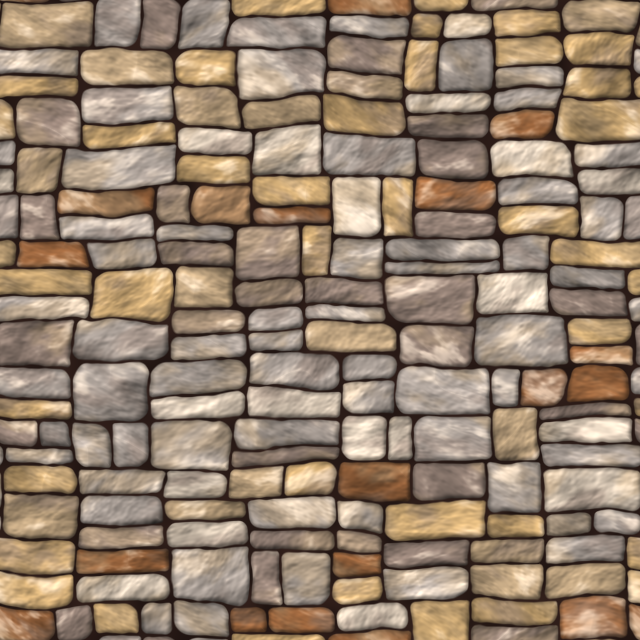
A WebGL 1 fragment shader for this texture:

```glsl
precision highp float;
uniform vec2 u_resolution;

const vec2 CELLS = vec2(8.0, 14.0);      // even counts, so the wall wraps
const float JITTER = 0.52;               // shift of joints, in cells
const vec2 BEND = vec2(0.022, 0.017);    // slow bending of joints
const float ROUGH = 0.0045;              // fine wobble of stone edges
const float JOINT = 0.0019;              // half the joint width
const float EDGE_SOFT = 0.0016;
const float RIM = 0.011;                 // width of the worn, shaded rim
const vec2 GRAIN = vec2(17.0, 32.0);     // grain frequency along and across
const vec2 LIGHT_STEP = vec2(-0.0022, 0.0032);
const float RELIEF = 1.25;
const float MOTTLE = 0.75;

const vec3 MORTAR = vec3(0.15, 0.095, 0.08);
const vec3 GREY = vec3(0.62, 0.58, 0.55);
const vec3 TAUPE = vec3(0.53, 0.46, 0.42);
const vec3 GOLD = vec3(0.74, 0.61, 0.42);
const vec3 SAND = vec3(0.70, 0.60, 0.47);
const vec3 RUST = vec3(0.55, 0.36, 0.22);
const vec3 PALE = vec3(0.79, 0.73, 0.66);

float hash(vec2 p) {
  return fract(sin(dot(p, vec2(127.1, 311.7))) * 43758.5453);
}

vec2 wrap(vec2 v, vec2 period) {
  return floor(mod(v + 0.5, period));
}

float noise(vec2 p, vec2 period) {
  vec2 i = floor(p), f = fract(p);
  f = f * f * (3.0 - 2.0 * f);
  float a = hash(wrap(i, period));
  float b = hash(wrap(i + vec2(1.0, 0.0), period));
  float c = hash(wrap(i + vec2(0.0, 1.0), period));
  float d = hash(wrap(i + 1.0, period));
  return mix(mix(a, b, f.x), mix(c, d, f.x), f.y);
}

float fbm(vec2 p) {
  float sum = 0.0, amp = 0.5;
  for (int i = 0; i < 4; i++) {
    sum += amp * noise(p, vec2(512.0));
    p = mat2(1.6, 1.2, -1.2, 1.6) * p + 7.3;
    amp *= 0.55;
  }
  return sum / 1.01;
}

// Height of the cleft stone face: grain plus sharp ridges
float face(vec2 p) {
  float ridge = 1.0 - abs(2.0 * noise(p * 0.6 + 31.0, vec2(512.0)) - 1.0);
  return fbm(p) + 0.3 * ridge;
}

float jointShift(vec2 v) {
  return (hash(wrap(v, CELLS) + 0.37) - 0.5) * JITTER;
}

// Pinwheel layout: at each vertex one joint runs on and the other stops.
// Returns left, bottom, right, top in cells.
vec4 cellRect(vec2 c) {
  float a = jointShift(c), b = jointShift(c + vec2(1.0, 0.0));
  float d = jointShift(c + 1.0), e = jointShift(c + vec2(0.0, 1.0));
  bool even = mod(c.x + c.y + 0.5, 2.0) < 1.0;
  return vec4(c, c + 1.0) + (even ? vec4(e, a, b, d) : vec4(a, b, d, e));
}

vec3 stoneColour(float pick) {
  if (pick < 0.37) return GREY;
  if (pick < 0.54) return TAUPE;
  if (pick < 0.70) return GOLD;
  if (pick < 0.82) return SAND;
  return pick < 0.90 ? RUST : PALE;
}

void main() {
  vec2 uv = gl_FragCoord.xy / u_resolution;
  vec2 bend = vec2(noise(uv * 9.0, vec2(9.0)), noise(uv * 9.0 + 4.5, vec2(9.0)));
  vec2 wobble = vec2(noise(uv * 31.0, vec2(31.0)), noise(uv * 31.0 + 15.5, vec2(31.0)));
  vec2 p = (uv + (bend - 0.5) * BEND + (wobble - 0.5) * ROUGH) * CELLS;

  // Find the block that holds this point
  vec4 rect = vec4(0.0, 0.0, 1.0, 1.0);
  vec2 id = vec2(0.0);
  for (int y = -1; y <= 1; y++) {
    for (int x = -1; x <= 1; x++) {
      vec2 c = floor(p) + vec2(float(x), float(y));
      vec4 r = cellRect(c);
      if (all(greaterThanEqual(p, r.xy)) && all(lessThan(p, r.zw))) {
        rect = r;
        id = wrap(c, CELLS);
      }
    }
  }

  // Split tall blocks into two courses and some wide ones side by side
  vec2 size = (rect.zw - rect.xy) / CELLS;
  vec2 cut = mix(rect.xy, rect.zw, 0.36 + 0.28 * hash(id + 3.1));
  if (size.y > 0.052 + 0.05 * hash(id + 5.7)) {
    if (p.y > cut.y) { rect.y = cut.y; id += vec2(37.0, 17.0); }
    else rect.w = cut.y;
  } else if (size.x > 0.12 && hash(id + 8.3) < 0.35) {
    if (p.x > cut.x) { rect.x = cut.x; id += vec2(53.0, 29.0); }
    else rect.z = cut.x;
  }

  // Rounded stone, each corner worn by its own amount
  vec2 local = (p - 0.5 * (rect.xy + rect.zw)) / CELLS;
  vec2 halfSize = 0.5 * (rect.zw - rect.xy) / CELLS - JOINT;
  float wear = hash(id + 11.0 + 2.3 * step(0.0, local.x) + 5.9 * step(0.0, local.y));
  float radius = min(mix(0.004, 0.025, wear * wear), 0.85 * min(halfSize.x, halfSize.y));
  vec2 q = abs(local) - halfSize + radius;
  float dist = length(max(q, 0.0)) + min(max(q.x, q.y), 0.0) - radius;
  dist += (noise(uv * 84.0, vec2(84.0)) - 0.5) * 0.0022;

  // Grain tilted differently on each stone
  float angle = (hash(id + 21.0) - 0.5) * 1.5;
  mat2 turn = mat2(cos(angle), sin(angle), -sin(angle), cos(angle));
  vec2 origin = 100.0 + 60.0 * vec2(hash(id + 23.0), hash(id + 27.0));
  vec2 grain = origin + turn * local * GRAIN;
  float height = face(grain);
  float slope = height - face(origin + turn * (local + LIGHT_STEP) * GRAIN);
  float stain = fbm(grain * 0.55 + 43.0);

  vec3 colour = stoneColour(hash(id + 33.0)) * (0.93 + 0.16 * hash(id + 39.0));
  colour = mix(colour, SAND, 0.55 * smoothstep(0.48, 0.72, stain));
  colour = mix(colour, TAUPE, 0.5 * smoothstep(0.45, 0.25, stain));
  colour = mix(colour, PALE, 0.5 * smoothstep(0.78, 0.98, height));

  // Face relief, lit upper left rim and dark worn edge
  float rim = 1.0 - smoothstep(0.0, RIM, -dist);
  vec2 side = local / halfSize;
  float light = 1.0 + MOTTLE * (height - 0.66) + RELIEF * slope;
  light += 0.16 * rim * (side.y - 0.6 * side.x);
  light *= 1.03 - 0.36 * rim * rim;

  float soft = max(EDGE_SOFT, 0.8 / u_resolution.y);
  float cover = 1.0 - smoothstep(-soft, soft, dist);
  vec3 mortar = MORTAR * (0.8 + 0.5 * wobble.x);
  gl_FragColor = vec4(mix(mortar, colour * light, cover), 1.0);
}
```
